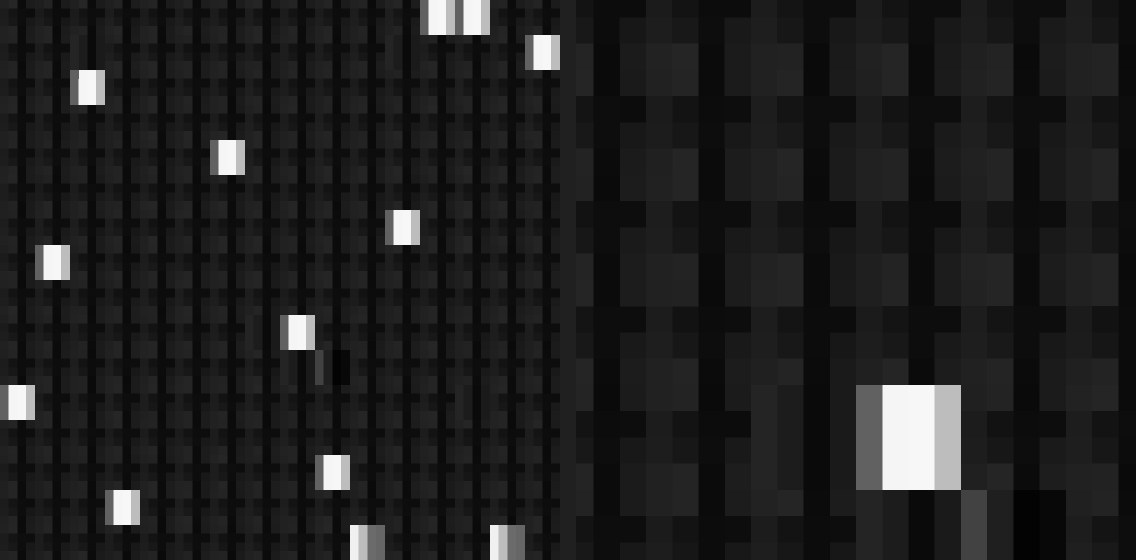
Left, the full canvas; right, a detail of the centre.
This pattern is drawn by a three.js fragment shader. Its source:

```glsl
varying vec2 vUv;

const float CELLS = 16.0;
const float BLOCKS_PER_CELL = 4.0;
const int LIT_COUNT = 13;
const int FAINT_COUNT = 7;

vec2 hashGradient(vec2 p) {
  float h = fract(sin(dot(p, vec2(127.1, 311.7))) * 4375.85);
  return vec2(cos(6.2832 * h), sin(6.2832 * h));
}

float gradientNoise(vec2 p) {
  vec2 i = floor(p);
  vec2 f = p - i;
  vec2 w = f * f * (3.0 - 2.0 * f);
  vec2 e = vec2(1.0, 0.0);
  float a = dot(hashGradient(i), f);
  float b = dot(hashGradient(i + e.xy), f - e.xy);
  float c = dot(hashGradient(i + e.yx), f - e.yx);
  float d = dot(hashGradient(i + e.xx), f - e.xx);
  return mix(mix(a, b, w.x), mix(c, d, w.x), w.y);
}

// Tone of one of the four columns in a cell
float pickColumn(vec4 tones, float column) {
  return dot(tones, vec4(equal(vec4(0.0, 1.0, 2.0, 3.0), vec4(column))));
}

// Triangular steps across, a sine sweep down
vec2 scatterCell(float i, float startColumn, float phase, float stride) {
  float column = mod(startColumn + 0.5 * i * (i + 1.0), CELLS);
  float row = floor(0.5 * CELLS + 7.9 * sin(phase + stride * i));
  return vec2(column, row);
}

float sameCell(vec2 a, vec2 b) {
  vec2 d = abs(a - b);
  return step(max(d.x, d.y), 0.5);
}

// Dark upright gaps with a notch in every cell
vec4 strandTones(float row) {
  vec4 raised = vec4(0.128, 0.14, 0.042, 0.108);
  vec4 notch = vec4(0.11, 0.075, 0.05, 0.05);
  vec4 shade = vec4(0.115, 0.092, 0.05, 0.096);
  vec4 tones = mix(raised, notch, step(0.5, row));
  tones = mix(tones, shade, step(1.5, row));
  return mix(tones, raised, step(2.5, row));
}

float blockTone(vec2 uv) {
  vec2 block = floor(vec2(uv.x, 1.0 - uv.y) * CELLS * BLOCKS_PER_CELL);
  vec2 cell = floor((block + 0.5) / BLOCKS_PER_CELL);
  vec2 local = block - cell * BLOCKS_PER_CELL;
  float wear = 1.0 + 0.14 * gradientNoise(block * 0.37);
  vec4 tones = strandTones(local.y) * wear;

  // Faint flat cells, one of them stronger
  for (int n = 0; n < FAINT_COUNT; n++) {
    vec4 faint = n == 1 ? vec4(0.26, 0.12, 0.01, 0.03) : vec4(0.14, 0.11, 0.04, 0.10);
    vec2 place = scatterCell(float(n), 8.0, 0.3, 2.5);
    tones = mix(tones, faint, sameCell(cell, place));
  }

  // Bright cells, the last two fading to the right
  for (int n = 0; n < LIT_COUNT; n++) {
    vec4 lit = n < LIT_COUNT - 2 ? vec4(0.38, 0.96, 0.97, 0.74) : vec4(0.94, 0.74, 0.42, 0.40);
    vec2 place = scatterCell(float(n), 12.0, -1.44, 0.24);
    tones = mix(tones, lit, sameCell(cell, place));
  }
  return pickColumn(tones, local.x);
}

void main() {
  // Four samples per pixel smooth the block edges
  vec2 quarter = 0.25 * fwidth(vUv);
  float tone = 0.0;
  for (int s = 0; s < 4; s++) {
    float k = float(s);
    vec2 corner = vec2(mod(k, 2.0), floor(k / 2.0)) * 2.0 - 1.0;
    tone += 0.25 * blockTone(vUv + corner * quarter);
  }
  gl_FragColor = vec4(vec3(tone), 1.0);
}
```
